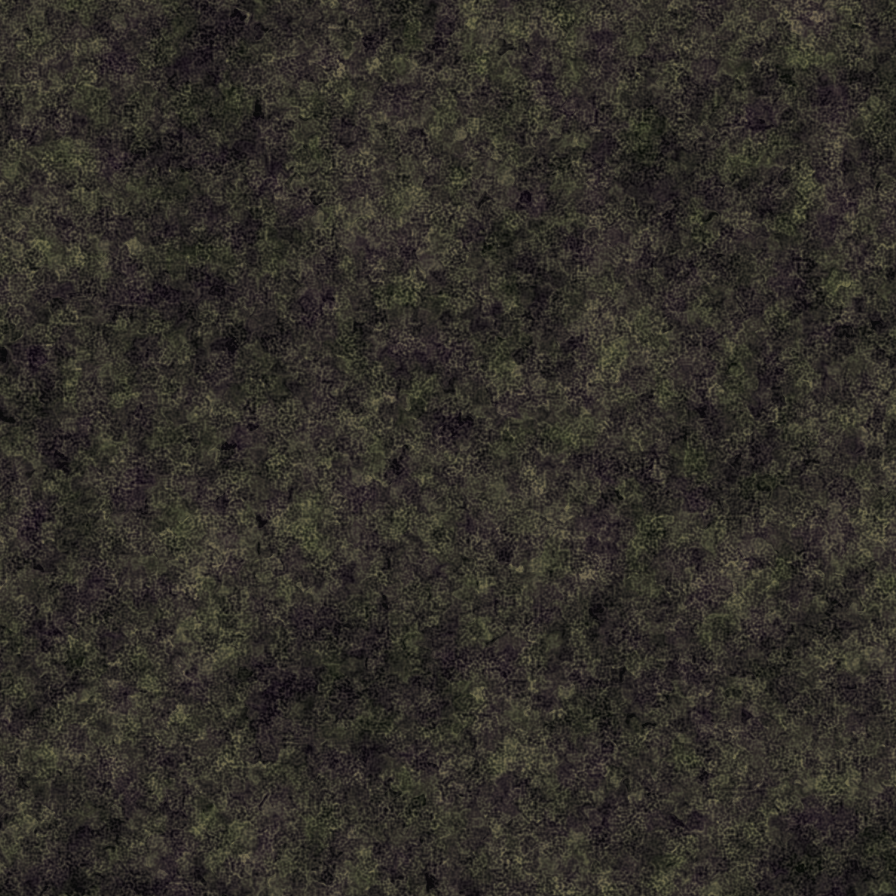
Give the GLSL for this texture, as a Shadertoy shader.

```glsl
// Feature sizes, in cells across the canvas
const float CLOUD_SCALE = 5.0;
const float CLUMP_SCALE = 27.0;
const float CRUMB_SCALE = 66.0;
const float GRIT_SCALE  = 135.0;
const float GRAIN_SCALE = 293.0;
const float FLECK_SCALE = 47.0;
const float PIT_SCALE   = 41.0;

// Strength of each layer, in standard deviations of tone
const float CLOUD_GAIN = 0.40;
const float CLUMP_GAIN = 0.36;
const float CRUMB_GAIN = 0.38;
const float GRIT_GAIN  = 0.36;
const float GRAIN_GAIN = 0.58;
const float FLECK_GAIN = 1.10;
const float PIT_GAIN   = 1.50;

const float FLECK_SHARE = 0.20;
const float PIT_SHARE   = 0.16;
const float WARP        = 0.006;
const vec3  OLIVE_TINT  = vec3(-0.003, 0.005, -0.007);

// Tone ramp from pitch black through brown grey to pale olive
const int STOPS = 7;
const float LEVELS[STOPS] = float[](-2.6, -1.55, -0.63, 0.18, 0.95, 1.8, 3.0);
const vec3 COLORS[STOPS] = vec3[](
    vec3(0.04, 0.04, 0.04),
    vec3(0.10, 0.09, 0.09),
    vec3(0.15, 0.14, 0.13),
    vec3(0.20, 0.18, 0.16),
    vec3(0.25, 0.24, 0.20),
    vec3(0.32, 0.30, 0.24),
    vec3(0.43, 0.40, 0.30));

// Integer hash giving two values from 0 to 1
vec2 hash2(vec2 cell) {
    uvec2 v = uvec2(ivec2(cell)) * 1664525u + 1013904223u;
    v.x += v.y * 1664525u;
    v.y += v.x * 1664525u;
    v ^= v >> 16u;
    v.x += v.y * 1664525u;
    v.y += v.x * 1664525u;
    v ^= v >> 16u;
    return vec2(v >> 8u) / 16777216.0;
}

float slope(vec2 cell, vec2 offset) {
    float angle = 6.28319 * hash2(cell).x;
    return dot(vec2(cos(angle), sin(angle)), offset);
}

// Gradient noise scaled to unit variance
float noise(vec2 p) {
    vec2 i = floor(p), f = p - i;
    vec2 u = f * f * f * (f * (f * 6.0 - 15.0) + 10.0);
    vec2 e = vec2(1.0, 0.0);
    float low  = mix(slope(i, f), slope(i + e, f - e), u.x);
    float high = mix(slope(i + e.yx, f - e.yx), slope(i + 1.0, f - 1.0), u.x);
    return 4.6 * mix(low, high, u.y);
}

// Three octaves, turned at each step to hide the lattice
float fbm(vec2 p) {
    float sum = 0.0, gain = 0.77;
    for (int i = 0; i < 3; i++) {
        sum += gain * noise(p);
        p = mat2(1.6, 1.2, -1.2, 1.6) * p + 17.3;
        gain *= 0.62;
    }
    return sum;
}

// Scattered irregular spots, present in a given share of the cells
float spots(vec2 p, float share) {
    vec2 home = floor(p);
    float mask = 0.0;
    for (int y = -1; y <= 1; y++)
    for (int x = -1; x <= 1; x++) {
        vec2 cell = home + vec2(x, y);
        vec2 kind = hash2(cell + 311.0);
        vec2 d = p - cell - hash2(cell);
        float radius = mix(0.10, 0.34, kind.y * kind.y);
        float spot = 1.0 - smoothstep(radius - 0.07, radius + 0.07, length(d));
        mask = max(mask, spot * step(kind.x, share));
    }
    return mask;
}

vec3 toneColor(float tone) {
    vec3 color = COLORS[0];
    for (int i = 1; i < STOPS; i++) {
        float t = (tone - LEVELS[i - 1]) / (LEVELS[i] - LEVELS[i - 1]);
        color = mix(color, COLORS[i], clamp(t, 0.0, 1.0));
    }
    return color;
}

void mainImage(out vec4 fragColor, in vec2 fragCoord) {
    vec2 uv = fragCoord / iResolution.y;

    // Ragged outlines for the clumps and spots
    vec2 ragged = uv + WARP * 0.5 * vec2(noise(uv * 90.0 + 5.1), noise(uv * 90.0 + 61.7));

    // Mottling from broad clouds down to single grains
    float clump = fbm(ragged * CLUMP_SCALE + 40.3);
    float crumb = noise(ragged * CRUMB_SCALE + 83.9);
    float roughness = clamp(1.0 + 0.25 * noise(ragged * 36.0 + 150.2), 0.45, 1.5);
    float tone = CLOUD_GAIN * fbm(uv * CLOUD_SCALE + 9.4)
               + CLUMP_GAIN * clump
               + CRUMB_GAIN * crumb
               + GRIT_GAIN * noise(ragged * GRIT_SCALE + 207.6)
               + GRAIN_GAIN * roughness * noise(uv * GRAIN_SCALE + 401.37);

    // Pale flecks and dark pits
    tone += FLECK_GAIN * spots(ragged * FLECK_SCALE + 70.0, FLECK_SHARE);
    tone -= PIT_GAIN * spots(ragged * PIT_SCALE + 520.0, PIT_SHARE);

    // Drift between brown grey and olive
    float olive = 0.6 * clump + 0.7 * noise(ragged * 19.0 + 260.8);
    vec3 color = toneColor(tone) + OLIVE_TINT * olive;
    fragColor = vec4(clamp(color, 0.0, 1.0), 1.0);
}
```
